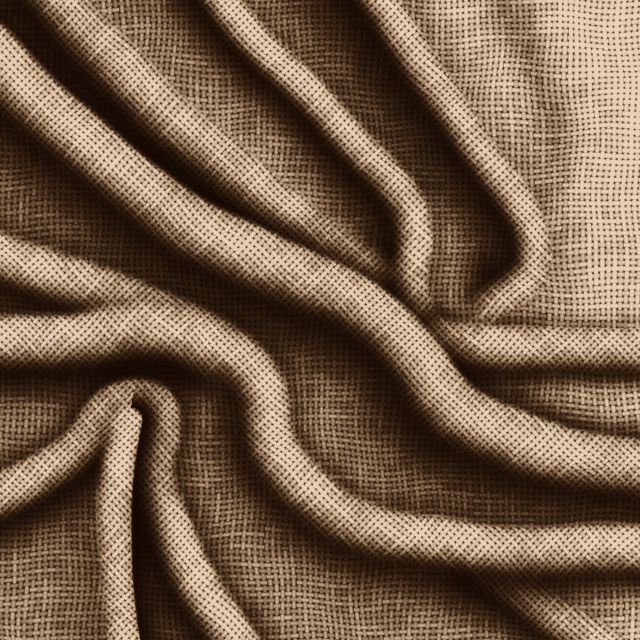
A WebGL 1 fragment shader for this texture:

```glsl
precision highp float;
// Draped burlap: rounded folds follow quadratic splines over a woven ground.
// Each fold adds a lit crest, an upper rim and soft shadows on both sides;
// the threads are an over-under lattice with uneven, slightly wavy yarn.

uniform vec2 u_resolution;

float shade;   // light reaching the cloth
float onFold;  // coverage by a fold, where the weave turns diagonal

float hash(vec2 p) {
  return fract(sin(dot(p, vec2(127.1, 311.7))) * 4375.85);
}

// Keeps the nearest (distance, side) along one quadratic arc.
vec2 nearArc(vec2 p, vec2 a, vec2 b, vec2 c, vec2 best) {
  vec2 from = a;
  for (int i = 1; i <= 7; i++) {
    float t = float(i) / 7.0;
    vec2 to = mix(mix(a, b, t), mix(b, c, t), t);
    vec2 along = to - from, off = p - from;
    float h = clamp(dot(off, along) / dot(along, along), 0.0, 1.0);
    float dist = length(off - along * h);
    if (dist < best.x) {
      best = vec2(dist, along.x * off.y - along.y * off.x);
    }
    from = to;
  }
  return best;
}

// form: half width, shadow on left of path, shadow on right, shadow reach.
void fold(vec2 p, vec2 a, vec2 b, vec2 c, vec2 d, vec2 e, vec2 f, vec4 form) {
  vec2 bc = 0.5 * (b + c), cd = 0.5 * (c + d), de = 0.5 * (d + e);
  vec2 best = nearArc(p, a, b, bc, vec2(9.0, 0.0));
  best = nearArc(p, bc, c, cd, best);
  best = nearArc(p, cd, d, de, best);
  best = nearArc(p, de, e, f, best);
  float x = (best.y < 0.0 ? -best.x : best.x) / form.x;

  // Melts the far end into the cloth
  float past = dot(p - f, normalize(f - e));
  float nearEnd = 1.0 - smoothstep(0.14, 0.24, length(p - f));
  float ease = 1.0 - nearEnd * smoothstep(-0.09, 0.0, past);

  // Shadows cast beside the fold, shorter on the upper side
  float reach = x > 0.0 ? 0.5 * form.w : form.w;
  float beyond = max(best.x - form.x, 0.0) / reach;
  float depth = x > 0.0 ? form.y : form.z;
  shade *= 1.0 - ease * depth * exp(-beyond * (0.5 + 0.8 * beyond));

  // Rounded body with a bright crest
  float lit = 0.92 + 0.04 * sin(p.x * 19.0 + 2.0 * sin(p.y * 14.0));
  lit *= 1.0 - 0.3 * x * x * step(0.0, x);
  lit *= 1.0 - 0.88 * form.z * smoothstep(-0.2, 1.45, -x);
  float rim = 1.0 - smoothstep(0.35 + 0.75 * min(form.y, 0.7), 1.1, x);
  float body = ease * smoothstep(-1.7, -0.6, x) * rim;
  shade = mix(shade, lit, body);
  onFold = mix(onFold * (1.0 - body), 1.0, body);
}

// Plain weave: yarns alternate over and under, leaving dark holes.
float weave(vec2 p) {
  p += 0.16 * sin(p.yx * 0.43 + 1.7 * sin(p * 0.19));
  vec2 cell = floor(p), edge = abs(fract(p) - 0.5) * 2.0;
  float over = mod(cell.x + cell.y, 2.0);
  vec2 yarn = 1.0 - edge * edge;
  vec2 uneven = vec2(hash(vec2(cell.x, floor(p.y / 5.0))),
                     hash(vec2(floor(p.x / 5.0), cell.y + 61.0)));
  yarn *= 0.74 + 0.36 * uneven;
  yarn *= mix(vec2(1.0, 0.8), vec2(0.8, 1.0), over);
  return max(yarn.x, yarn.y) * (0.5 + 0.5 * min(yarn.x + yarn.y, 1.0));
}

void main() {
  vec2 uv = gl_FragCoord.xy / u_resolution;
  vec2 p = uv + 0.003 * sin(uv.yx * 23.0 + 2.0 * sin(uv * 11.0));
  onFold = 0.0;

  // Ground light, brightest at right, with a ripple in the upper right
  shade = 0.66 + 0.25 * smoothstep(0.62, 0.92, p.x + 0.2 * (p.y - 0.5));
  shade += 0.08 * smoothstep(0.55, 0.8, p.y) * smoothstep(0.2, 0.4, p.x);
  float ripple = p.x - 0.82 - 0.05 * sin(p.y * 9.0 + 1.0);
  shade -= 0.34 * exp(-ripple * ripple * 420.0) * smoothstep(0.62, 0.82, p.y);

  // Upper folds, descending to the right
  fold(p, vec2(0.57, 1.03), vec2(0.675, 0.88), vec2(0.755, 0.76),
       vec2(0.85, 0.63), vec2(0.825, 0.54), vec2(0.71, 0.49), vec4(0.031, 0.25, 0.88, 0.1));
  fold(p, vec2(0.33, 1.02), vec2(0.445, 0.89), vec2(0.56, 0.775),
       vec2(0.66, 0.66), vec2(0.635, 0.52), vec2(0.71, 0.46), vec4(0.031, 0.2, 0.88, 0.055));
  fold(p, vec2(0.69, 0.475), vec2(0.75, 0.46), vec2(0.82, 0.455),
       vec2(0.89, 0.46), vec2(0.95, 0.46), vec2(1.25, 0.46), vec4(0.036, 0.3, 0.78, 0.035));
  fold(p, vec2(0.07, 1.03), vec2(0.18, 0.905), vec2(0.30, 0.79),
       vec2(0.42, 0.69), vec2(0.53, 0.61), vec2(0.63, 0.53), vec4(0.048, 0.05, 0.88, 0.05));

  // Long central fold
  fold(p, vec2(-0.03, 0.93), vec2(0.20, 0.705), vec2(0.42, 0.585),
       vec2(0.615, 0.51), vec2(0.75, 0.275), vec2(1.25, 0.245), vec4(0.046, 0.6, 0.86, 0.08));

  // Lower corner fold, then the long lower fold
  fold(p, vec2(0.76, 0.115), vec2(0.82, 0.08), vec2(0.87, 0.04),
       vec2(0.92, 0.01), vec2(0.98, -0.04), vec2(1.2, -0.25), vec4(0.035, 0.1, 0.8, 0.05));
  fold(p, vec2(-0.03, 0.615), vec2(0.20, 0.535), vec2(0.43, 0.43),
       vec2(0.41, 0.27), vec2(0.68, 0.115), vec2(1.25, 0.16), vec4(0.04, 0.3, 0.8, 0.055));

  // Left roll, arch and the narrow pleat inside it
  fold(p, vec2(-0.03, 0.465), vec2(0.10, 0.47), vec2(0.20, 0.49),
       vec2(0.28, 0.48), vec2(0.34, 0.45), vec2(0.39, 0.40), vec4(0.045, 0.3, 0.9, 0.055));
  fold(p, vec2(-0.03, 0.22), vec2(0.12, 0.275), vec2(0.17, 0.39),
       vec2(0.275, 0.36), vec2(0.21, 0.22), vec2(0.46, -0.14), vec4(0.036, 0.4, 0.85, 0.05));
  fold(p, vec2(0.20, 0.34), vec2(0.19, 0.27), vec2(0.18, 0.19),
       vec2(0.18, 0.11), vec2(0.19, 0.05), vec2(0.24, -0.25), vec4(0.024, 0.85, 0.3, 0.08));

  // Threads: square on the ground, diagonal where the cloth bends
  float flatWeave = weave(p * 108.0);
  float bentWeave = weave(mat2(0.71, 0.71, -0.71, 0.71) * p * 116.0);
  float threads = mix(flatWeave, bentWeave, smoothstep(0.3, 0.7, onFold));
  float slub = sin(p.x * 71.0 + 3.0 * sin(p.y * 17.0)) * sin(p.y * 83.0 + 2.0 * sin(p.x * 13.0));
  float tone = shade * (0.42 + 0.77 * threads + 0.03 * slub);

  // Brown shadow to pale straw
  vec3 color = mix(vec3(0.07, 0.025, 0.005), vec3(0.44, 0.305, 0.18), smoothstep(0.0, 1.0, tone * 1.2 + 0.02));
  color = mix(color, vec3(0.91, 0.82, 0.72), smoothstep(0.35, 1.05, tone));
  gl_FragColor = vec4(color, 1.0);
}
```
